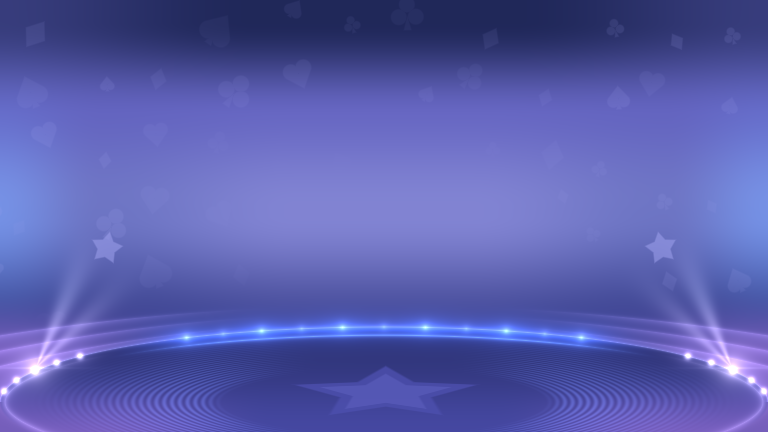
Write a WebGL 2 fragment shader that draws this background.

```glsl
#version 300 es
precision highp float;
uniform vec2 u_resolution;
out vec4 fragColor;

#define STAGE_CENTER vec2(0.0, 0.069)
#define STAGE_RADII vec2(0.889, 0.174)
#define SUIT_CELL 0.145
#define SUIT_ALPHA 0.17
#define RING_FREQ 310.0
#define LAMP_STEP 0.108
#define NIGHT vec3(0.125, 0.155, 0.35)
#define VIOLET vec3(0.40, 0.40, 0.76)
#define HAZE vec3(0.505, 0.515, 0.825)
#define DUSK vec3(0.25, 0.27, 0.57)
#define ORCHID vec3(0.51, 0.39, 0.77)
#define LAVENDER vec3(0.62, 0.63, 0.93)

const float PI = 3.14159;

vec3 hash3(vec2 p) {
  vec3 q = fract(p.xyx * vec3(0.1031, 0.1030, 0.0973));
  q += dot(q, q.yxz + 33.33);
  return fract((q.xxy + q.yzz) * q.zyx);
}

mat2 rotation(float a) {
  return mat2(cos(a), -sin(a), sin(a), cos(a));
}

float fill(float d, float soft) {
  return smoothstep(soft, -soft, d);
}

float starDistance(vec2 p, float inner) {
  float a = abs(mod(atan(p.x, p.y) + PI / 5.0, PI * 0.4) - PI / 5.0);
  vec2 q = length(p) * vec2(cos(a), sin(a));
  vec2 edge = inner * vec2(cos(PI / 5.0), sin(PI / 5.0)) - vec2(1.0, 0.0);
  return dot(q - vec2(1.0, 0.0), normalize(vec2(edge.y, -edge.x)));
}

float heartDistance(vec2 p) {
  p.x = abs(p.x);
  float wedge = max(dot(p + vec2(0.0, 0.95), vec2(0.756, -0.654)), p.y - 0.05);
  return min(length(p - vec2(0.42, 0.3)) - 0.5, wedge);
}

// Kinds: heart, diamond, spade, club
float suitDistance(vec2 p, float kind) {
  if (kind < 1.0) return heartDistance(p);
  if (kind < 2.0) return dot(abs(p), vec2(0.8, 0.6)) - 0.58;
  float stem = max(abs(p.x) - 0.1 + 0.25 * (p.y + 0.5), abs(p.y + 0.5) - 0.45);
  if (kind < 3.0) return min(heartDistance(vec2(p.x, -p.y)), stem);
  float leaves = min(length(p - vec2(0.0, 0.5)), length(vec2(abs(p.x) - 0.48, p.y + 0.2)));
  return min(leaves - 0.45, stem);
}

float suits(vec2 p, float px) {
  vec2 id = floor(p / SUIT_CELL);
  vec3 h = hash3(id + 40.0), g = hash3(id + 91.0);
  float size = mix(0.018, 0.044, h.z * h.z);
  vec2 offset = (h.xy - 0.5) * (SUIT_CELL - 2.2 * size);
  vec2 q = rotation((g.x - 0.5) * 1.4) * (p - (id + 0.5) * SUIT_CELL - offset) / size;
  return fill(suitDistance(q, g.y * 4.0), px / size) * step(g.z, 0.85) * mix(0.5, 1.0, h.x);
}

vec3 backdrop(vec2 p, float px) {
  float ax = abs(p.x), y = p.y;
  vec3 col = mix(DUSK, HAZE, smoothstep(0.22, 0.50, y));
  col = mix(col, VIOLET, smoothstep(0.52, 0.77, y));
  col = mix(col, NIGHT, smoothstep(0.73, 0.95, y) * (1.0 - 0.33 * smoothstep(0.3, 0.9, ax)));
  col -= vec3(0.08, 0.06, 0.06) * smoothstep(0.2, 0.65, ax) * exp(-pow((y - 0.47) / 0.2, 2.0));
  col += vec3(0.03, 0.11, 0.13) * smoothstep(0.65, 0.9, ax) * exp(-pow((y - 0.5) / 0.22, 2.0));
  float shown = max(smoothstep(0.2, 0.65, ax), 0.6 * smoothstep(0.58, 0.75, y));
  col = mix(col, LAVENDER, SUIT_ALPHA * shown * smoothstep(0.24, 0.36, y) * suits(p, px));
  // Low orchid haze and sweeping arcs at both sides
  col = mix(col, ORCHID, 0.8 * smoothstep(0.4, 0.92, ax) * smoothstep(0.33, 0.17, y));
  for (float i = 0.0; i < 3.0; i++) {
    float d = y - (0.292 - 0.018 * i - (0.088 + 0.022 * i) * ax * ax);
    float streak = exp(-abs(d) / (d > 0.0 ? 0.003 : 0.011));
    col += vec3(0.17, 0.14, 0.19) * streak * smoothstep(0.25, 0.75, ax);
  }
  return col;
}

vec3 stageFloor(vec2 p, float r, float px) {
  float ax = abs(p.x);
  vec3 col = mix(vec3(0.27, 0.28, 0.63), vec3(0.19, 0.21, 0.48), smoothstep(0.0, 0.19, p.y));
  col = mix(col, ORCHID, 0.9 * smoothstep(0.25, 0.68, ax) * smoothstep(0.14, -0.03, p.y));
  float band = smoothstep(0.41, 0.48, r) * smoothstep(0.95, 0.5, r);
  float ripple = 0.5 + 0.5 * sin(r * RING_FREQ);
  col += vec3(0.10, 0.13, 0.19) * band * ripple * smoothstep(0.15, 0.5, ax);
  // Star lying flat, with a paler inner star
  vec2 q = (p - vec2(0.004, 0.09)) / vec2(0.222, 0.0625);
  float soft = px / 0.09;
  col = mix(col, vec3(0.30, 0.31, 0.68), 0.8 * fill(starDistance(q, 0.5), soft));
  return mix(col, vec3(0.36, 0.37, 0.74), 0.6 * fill(starDistance(q / 0.72, 0.5), soft));
}

void main() {
  float px = 1.0 / u_resolution.y;
  vec2 p = (gl_FragCoord.xy - vec2(0.5 * u_resolution.x, 0.0)) * px;
  vec2 side = vec2(abs(p.x), p.y);
  vec2 d = p - STAGE_CENTER;
  float r = length(d / STAGE_RADII);
  float rim = (r - 1.0) * r / max(length(d / (STAGE_RADII * STAGE_RADII)), 0.001);
  vec3 col = mix(backdrop(p, px), stageFloor(p, r, px), fill(rim, 1.5 * px));

  // Rim: blue glow at the back, pale band at the sides
  float back = smoothstep(0.66, 0.3, side.x) * step(0.0, d.y);
  float edge = smoothstep(0.6, 0.85, side.x);
  col += vec3(0.10, 0.22, 0.55) * back * exp(-abs(rim + 0.004) / 0.012);
  col += vec3(0.22, 0.32, 0.45) * back * exp(-abs(rim + 0.019) / 0.003);
  col += vec3(0.22, 0.22, 0.28) * exp(-abs(rim) / 0.0025) * step(0.0, d.y);
  col += vec3(0.22, 0.20, 0.22) * edge * exp(-abs(rim + 0.012) / 0.007);

  // Lamps along the back and down both sides
  for (float i = -5.0; i < 5.5; i++) {
    float a = i * LAMP_STEP, big = mod(abs(i), 2.0);
    vec2 q = d - STAGE_RADII * vec2(sin(a), cos(a));
    col += vec3(0.35, 0.45, 0.6) * mix(0.5, 1.0, big) * exp(-length(q) / 0.007);
    col += vec3(0.08, 0.16, 0.35) * big * exp(-length(q * vec2(0.4, 1.0)) / 0.018);
  }
  for (float i = 0.0; i < 5.0; i++) {
    float a = 0.913 + 0.1 * i + 0.007 * i * i;
    vec2 q = side - STAGE_CENTER - STAGE_RADII * vec2(sin(a), cos(a));
    col += vec3(0.75, 0.7, 0.7) * exp(-pow(length(q) / 0.0075, 2.0));
    col += vec3(0.14, 0.12, 0.16) * exp(-length(q) / 0.02);
  }

  // Spotlights: a flare, two fanned beams and a star in each
  vec2 s = side - vec2(0.806, 0.148);
  float dist = length(s), angle = atan(-s.x, s.y);
  float beams = exp(-pow((angle - 0.42) / 0.13, 2.0)) + 0.7 * exp(-pow((angle - 0.80) / 0.13, 2.0));
  col += vec3(0.27, 0.26, 0.24) * beams * smoothstep(0.36, 0.03, dist) * smoothstep(0.0, 0.03, dist);
  col += vec3(0.65, 0.58, 0.55) * exp(-dist / 0.022);
  col += vec3(0.25) * exp(-abs(s.y) / 0.002 - abs(s.x) / 0.05);
  vec2 q = rotation(0.2) * (side - vec2(0.642, 0.426)) / 0.038;
  col = mix(col, LAVENDER, 0.55 * fill(starDistance(q, 0.56), px / 0.038));

  fragColor = vec4(clamp(col, 0.0, 1.0), 1.0);
}
```
